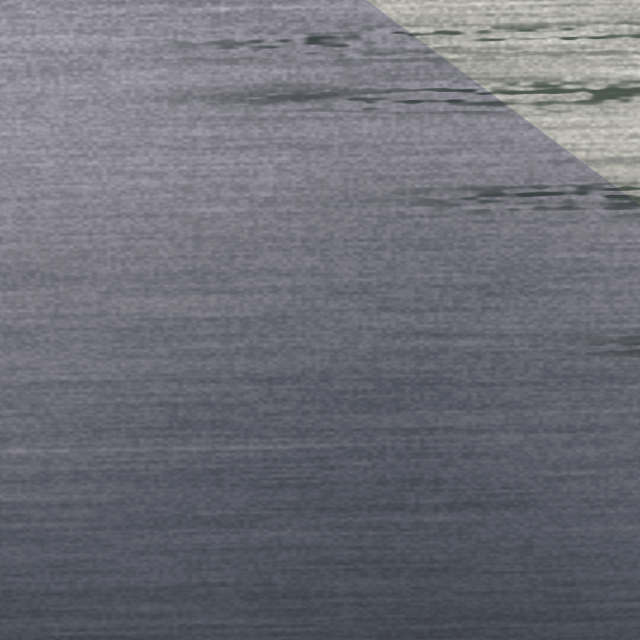
Give the GLSL for this texture, as a WebGL 2 fragment shader.

```glsl
#version 300 es
precision highp float;
// Brushed grey metal: a vertical shade crossed by fine, slightly tilted streaks.
// Stretched noise makes the streaks and dark scuffs, cellular noise pale specks;
// a slanted edge cuts off a brighter, warmer top right corner.

#define TILT 0.018
#define ROWS 135.0
#define STREAK_CONTRAST 0.145
#define GRAIN_CELLS vec2(135.0, 210.0)
#define GRAIN_CONTRAST 0.115
#define SHADE_BOTTOM 0.295
#define SHADE_TOP 0.55
#define SCUFF_COLOR vec3(0.20, 0.235, 0.23)
#define SCUFF_STRENGTH 0.88
#define PALE_STRENGTH 0.085
#define CORNER_GAIN vec3(1.25, 1.26, 1.13)
#define CORNER_SLOPE 0.75

uniform vec2 u_resolution;
out vec4 outColor;

vec2 hash2(vec2 p) {
    vec3 q = fract(p.xyx * vec3(0.1031, 0.1030, 0.0973));
    q += dot(q, q.yzx + 33.33);
    return fract((q.xx + q.yz) * q.zy);
}

float valueNoise(vec2 p) {
    vec2 cell = floor(p);
    vec2 f = fract(p);
    f = f * f * (3.0 - 2.0 * f);
    float low = mix(hash2(cell).x, hash2(cell + vec2(1, 0)).x, f.x);
    float high = mix(hash2(cell + vec2(0, 1)).x, hash2(cell + vec2(1, 1)).x, f.x);
    return mix(low, high, f.y);
}

// Distance to the nearest scattered point
float cellular(vec2 p) {
    vec2 cell = floor(p);
    float nearest = 2.0;
    for (int j = -1; j <= 1; j++) {
        for (int i = -1; i <= 1; i++) {
            vec2 site = cell + vec2(i, j);
            nearest = min(nearest, length(site + hash2(site) - p));
        }
    }
    return nearest;
}

float band(float offset, float width) {
    float d = offset / width;
    return exp(-d * d);
}

// Long horizontal streaks in three widths, centred on zero
float streaks(vec2 p) {
    float broad = valueNoise(vec2(p.x * 1.5, p.y * ROWS * 0.3));
    float medium = valueNoise(vec2(p.x * 3.0 + 7.0, p.y * ROWS));
    float fine = valueNoise(vec2(p.x * 9.0 + 19.0, p.y * ROWS * 1.7));
    return 0.2 * broad + 0.4 * medium + 0.4 * fine - 0.5;
}

// Clusters of thin dark threads, starting further right the lower they lie
float scuffs(vec2 p) {
    float ragged = 0.55 * valueNoise(vec2(p.x * 6.0, p.y * ROWS * 1.25))
                 + 0.45 * valueNoise(vec2(p.x * 45.0, p.y * ROWS * 1.5));
    float threads = smoothstep(0.36, 0.70, ragged);
    float mask = 0.0;
    for (int i = 0; i < 4; i++) {
        float k = float(i);
        float height = 0.922 - 0.050 * k - 0.037 * k * k;
        float start = 0.26 + 0.065 * k * k;
        float fade = smoothstep(start - 0.15, start + 0.45, p.x);
        float patchy = valueNoise(vec2(p.x * 5.0 + 3.0 * k, p.y * 45.0));
        float amount = band(p.y - height, 0.023) * fade * (0.5 + patchy);
        mask = max(mask, min(amount * 1.3, 1.0) * threads);
    }
    return mask;
}

// Thin pale scratches running the whole width
float paleLines(vec2 p) {
    float glow = 0.0;
    for (int i = 0; i < 3; i++) {
        float k = float(i);
        float height = 0.980 - 0.133 * k - 0.105 * k * k;
        float broken = valueNoise(vec2(p.x * 30.0, k * 5.0));
        glow += band(p.y - height, 0.0035) * (0.25 + 0.75 * broken)
              * (1.0 - 0.4 * k * p.x);
    }
    return glow;
}

void main() {
    vec2 uv = gl_FragCoord.xy / u_resolution;
    vec2 p = vec2(uv.x, uv.y - TILT * uv.x);

    // Broad shading
    float light = mix(SHADE_BOTTOM, SHADE_TOP, smoothstep(-0.1, 0.95, uv.y));
    light += 0.032 * cos(5.0 * uv.x) * sin(3.14 * uv.y);
    light += 0.015 * sin(9.0 * uv.y + 3.0 * uv.x) * sin(4.0 * uv.x + 1.0);

    // Streaks, grain, specks and scratches
    float corner = uv.y - 1.0 + CORNER_SLOPE * (uv.x - 0.573);
    float lit = smoothstep(-0.0015, 0.0015, corner);
    float grain = valueNoise(uv * GRAIN_CELLS) - 0.5;
    float specks = 1.0 - smoothstep(0.05, 0.45, cellular(uv * GRAIN_CELLS * 0.6));
    light += STREAK_CONTRAST * (0.75 + 0.25 * uv.y + 0.7 * lit) * streaks(p);
    light += GRAIN_CONTRAST * (grain + 0.3 * specks - 0.1) * (0.4 + 0.6 * uv.y);
    light += PALE_STRENGTH * paleLines(p);

    // Cool tint, stronger in the dark
    vec3 tint = mix(vec3(0.95, 1.0, 1.12), vec3(1.0, 0.99, 1.06),
                    smoothstep(0.28, 0.52, light));
    vec3 color = light * tint;
    color = mix(color, SCUFF_COLOR, SCUFF_STRENGTH * scuffs(p));

    // Warm bright corner with a faint rim
    color *= mix(vec3(1.0), CORNER_GAIN, lit);
    color += 0.025 * band(corner, 0.002);
    outColor = vec4(clamp(color, 0.0, 1.0), 1.0);
}
```
